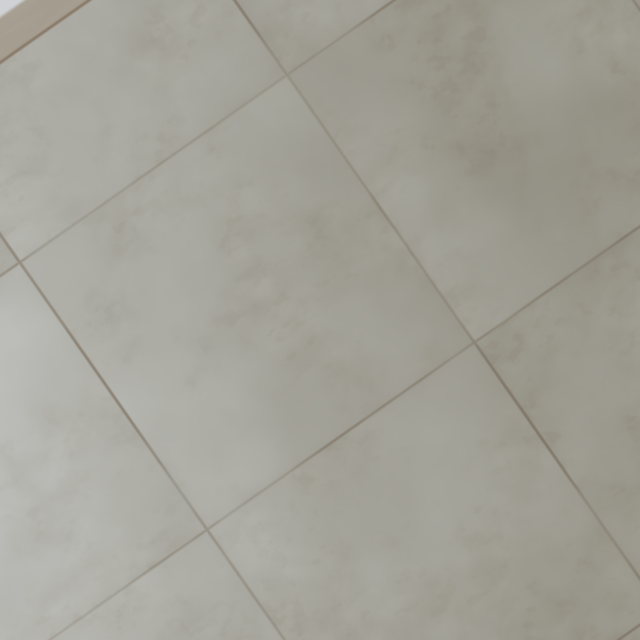
Reproduce this texture procedurally as a Shadertoy shader.

```glsl
// Large tilted stone floor tiles with thin brown grout, soft daylight and a skirting in one corner.

float hash(vec2 p) {
    vec3 q = fract(p.xyx * vec3(0.1031, 0.1030, 0.0973));
    q += dot(q, q.yzx + 33.33);
    return fract((q.x + q.y) * q.z);
}

float noise(vec2 p) {
    vec2 i = floor(p), f = fract(p);
    f = f * f * (3.0 - 2.0 * f);
    return mix(mix(hash(i), hash(i + vec2(1, 0)), f.x),
               mix(hash(i + vec2(0, 1)), hash(i + vec2(1, 1)), f.x), f.y);
}

float fbm(vec2 p) {
    float sum = 0.0, amplitude = 0.5;
    for (int i = 0; i < 5; i++) {
        sum += amplitude * noise(p);
        p = mat2(1.6, 1.2, -1.2, 1.6) * p + 17.3;
        amplitude *= 0.5;
    }
    return sum / 0.97;
}

// Coverage of a soft line of the given half width
float line(float dist, float halfWidth, float blur) {
    return 1.0 - smoothstep(halfWidth - blur, halfWidth + blur, abs(dist));
}

// Cloudy stone with faint, finely broken brown mottling
vec3 stone(vec2 p, vec2 tile) {
    vec2 q = p + 19.0 * vec2(hash(tile + 40.0), hash(tile + 71.0)) + 30.0;
    float cloud = fbm(q * 3.2) - 0.5;
    float patches = smoothstep(0.35, 0.65, fbm(q * 4.0 + 90.0));
    float mottle = fbm(q * vec2(13.0, 17.0) + 2.0 * cloud) - 0.5;
    float flecks = smoothstep(0.56, 0.72, fbm(q * vec2(24.0, 32.0) + 11.0));
    return cloud * vec3(0.07, 0.078, 0.09)
         - patches * mottle * vec3(0.048, 0.054, 0.06)
         - (patches - 0.5) * vec3(0.008, 0.011, 0.015)
         - patches * flecks * vec3(0.012, 0.015, 0.018);
}

void mainImage(out vec4 fragColor, in vec2 fragCoord) {
    vec2 uv = fragCoord / iResolution.xy;
    float blur = max(0.0022, 0.8 / iResolution.y);

    // Tile grid turned by 35 degrees
    const float side = 0.51;
    vec2 d = uv - vec2(0.031, 0.590);
    vec2 p = vec2(dot(d, vec2(0.819, 0.574)), dot(d, vec2(0.574, -0.819))) / side;
    vec2 tile = floor(p);
    vec2 joint = (fract(p + 0.5) - 0.5) * side;

    // Daylight falls off from the lower left to the upper right
    vec2 glow = uv - vec2(0.0, 0.22);
    float shade = 0.31 + 0.78 * uv.x - 0.26 * uv.x * uv.x + 0.10 * (uv.y - 0.3);
    shade -= 0.42 * exp(-dot(glow, glow) * 9.0);
    shade += 0.14 * exp(-14.0 * dot(uv - vec2(0.9, 0.72), uv - vec2(0.9, 0.72)));
    vec3 color = mix(vec3(0.722, 0.724, 0.704), vec3(0.590, 0.579, 0.532), clamp(shade, -0.1, 1.05));
    color += stone(p, tile);

    // Grout fades along its length and carries a faint dirty halo
    float wear = 0.35 + 0.5 * smoothstep(0.3, 0.65, fbm(uv * 6.0 + 5.0));
    float grout = max(line(joint.x, 0.0022, blur), line(joint.y, 0.0020, blur) * 0.85);
    float halo = exp(-min(abs(joint.x), abs(joint.y)) * 80.0) * fbm(uv * 6.0 + 31.0);
    color -= halo * vec3(0.020, 0.025, 0.030);
    color = mix(color, vec3(0.475, 0.435, 0.375) + 0.05 * (1.0 - uv.x), grout * wear);

    // Skirting, its brown gap and the pale wall behind
    float edge = (p.y + 0.536) * side;
    vec3 skirting = vec3(0.650, 0.622, 0.570) + 0.04 * (fbm(p * vec2(5.0, 30.0) + 60.0) - 0.5);
    color = mix(color, skirting, smoothstep(blur, -blur, edge));
    color = mix(color, vec3(0.50, 0.43, 0.35), 0.75 * line(edge, 0.0023, blur));
    color = mix(color, vec3(0.81, 0.82, 0.83), smoothstep(-0.054, -0.062, edge));

    fragColor = vec4(color, 1.0);
}
```
